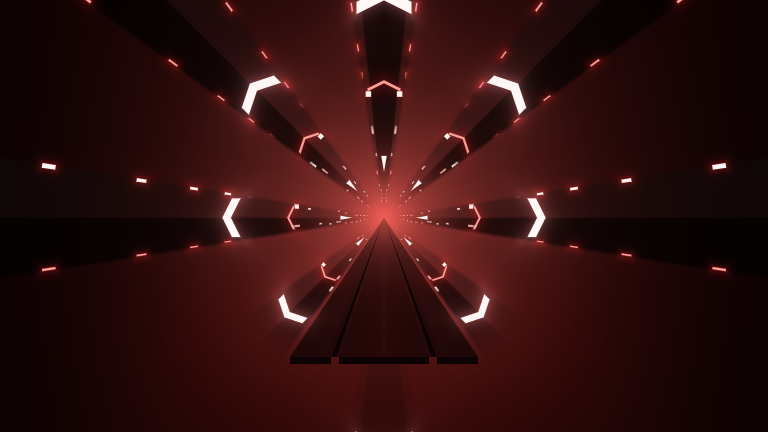
Give the GLSL for this background, as a WebGL 1 fragment shader.

```glsl
precision highp float;
// Red light tunnel: eight dark spokes with glowing chevrons and a plank runway.

uniform vec2 u_resolution;

const vec2 VANISH = vec2(0.0, -0.004);     // vanishing point, from the centre
const float SECTOR = 0.7853982;            // angle between spokes
const float HALF_ANGLE = 0.157;            // half opening of a spoke
const float HAZE_REACH = 0.245;
const vec3 DEEP_RED = vec3(0.092, 0.008, 0.008);
const vec3 HAZE_RED = vec3(0.73, 0.31, 0.285);
const vec3 PLANK = vec3(0.095, 0.018, 0.018);
const vec3 PLANK_FRONT = vec3(0.045, 0.008, 0.01);
const vec3 LAMP_WHITE = vec3(1.0, 0.97, 0.96);
const vec3 LAMP_PINK = vec3(1.0, 0.62, 0.6);
const vec3 LAMP_RED = vec3(0.95, 0.12, 0.1);
const float DOT_STEP = 0.487;              // lamp spacing in inverse radius
const float RUNWAY_END = -0.322;
const float FRONT_HEIGHT = 0.017;
const float GLINT_RATE = 6.0;              // glints per unit of log radius

float hash(vec2 p) {
  return fract(sin(dot(p, vec2(127.1, 311.7))) * 43758.5453);
}

float fill(float d, float px) {
  return clamp(0.5 - d / px, 0.0, 1.0);
}

float boxDist(vec2 p, vec2 halfSize) {
  vec2 d = abs(p) - halfSize;
  return length(max(d, 0.0)) + min(max(d.x, d.y), 0.0);
}

// Arrow pointing along +x with its tip at size
float chevronDist(vec2 q, float size, float thick) {
  float bend = q.x - size * (1.0 - 0.5 * abs(q.y) / size) + thick;
  return boxDist(vec2(bend * 0.9, q.y), vec2(thick, 0.12 * size));
}

// Coverage of a plank whose sides converge on the vanishing point
float plank(float x, float y, float inner, float outer, float px) {
  return fill(max(inner * y - x, x - outer * y), px);
}

void main() {
  float px = 1.0 / u_resolution.y;
  vec2 p = (gl_FragCoord.xy - 0.5 * u_resolution) * px - VANISH;
  float r = max(length(p), 0.001);
  float haze = exp(-r / HAZE_REACH);

  // Hazy walls, darker toward the sides
  vec3 wall = DEEP_RED + HAZE_RED * haze;
  float floorTint = smoothstep(0.05, -0.35, p.y);
  wall += vec3(0.035, -0.012, -0.012) * floorTint * smoothstep(0.9, 0.3, r);
  wall *= 1.0 - 0.5 * smoothstep(0.4, 0.95, abs(p.x));
  vec3 col = wall;

  // Spoke coordinates: 0 is the top, 4 the bottom, mirrored left to right
  float angle = atan(abs(p.x), p.y);
  float n = floor(angle / SECTOR + 0.5);
  float local = angle - n * SECTOR;
  vec2 q = r * vec2(cos(local), sin(local));
  bool upright = n < 0.5 || n > 3.5;
  bool lower = n > 2.5;

  // Two-toned spokes, fading into the haze and the floor
  float pale = upright ? smoothstep(0.10, 0.115, abs(local))
                       : fill(q.y, 2.0 * px);
  float spoke = fill((abs(local) - HALF_ANGLE) * r, 0.006 + px);
  spoke *= smoothstep(0.015, 0.24, r);
  if (lower) spoke *= n > 3.5 ? 0.3 : 1.0 - smoothstep(0.25, 0.45, r);
  vec3 spokeColor = wall * mix(0.32, 0.62, pale) + vec3(0.025, 0.018, 0.018) * pale;
  col = mix(col, spokeColor, spoke);

  // Runway of three planks
  float depth = -p.y;
  float ax = abs(p.x);
  float inRunway = fill(RUNWAY_END - p.y, px) * step(0.0, depth);
  float nearness = smoothstep(0.0, 0.33, depth);
  vec3 top = mix(wall * 0.72, PLANK, sqrt(nearness));
  top += vec3(0.06, 0.012, 0.012) * (1.0 - ax / max(0.7 * depth, 0.001)) * nearness;
  float center = plank(ax, depth, -1.0, 0.324, px);
  float side = plank(ax, depth, 0.381, 0.676, px);
  float gap = plank(ax, depth, 0.324, 0.381, px);
  col = mix(col, top, max(center, side) * inRunway);
  col = mix(col, top * 0.35, gap * inRunway);
  float rim = fill(abs(ax - 0.333 * depth) - 0.008 * depth, px);
  float seam = fill(ax - 0.004 * depth, px);
  col += vec3(0.22, 0.065, 0.06) * (rim + 0.6 * seam) * inRunway * (1.0 - 0.6 * nearness);

  // Front faces of the planks
  float faceY = p.y - RUNWAY_END + 0.5 * FRONT_HEIGHT;
  float face = fill(abs(faceY) - 0.5 * FRONT_HEIGHT, px);
  float edge = -RUNWAY_END;
  face *= max(plank(ax, edge, -1.0, 0.324, px), plank(ax, edge, 0.381, 0.676, px));
  col = mix(col, PLANK_FRONT, face);

  // Chevrons: large white, then thin pink, then a slim spike
  float size = n > 3.5 ? 0.555 : 0.53 / (1.0 + 0.21 * n);
  float big = chevronDist(q, size, 0.024 * size);
  float small = chevronDist(q, 0.6 * size, 0.006 * size);
  float visible = n > 3.5 ? 0.0 : 1.0;
  float bigVisible = n > 3.5 ? 0.45 : 1.0;
  float halo = max(big, 0.0);
  col += bigVisible * (vec3(0.2, 0.13, 0.13) * exp(-halo * 70.0)
       + vec3(0.06, 0.03, 0.03) * exp(-halo * 18.0));
  col = mix(col, LAMP_WHITE, fill(big, px) * bigVisible);
  col += LAMP_RED * 0.22 * exp(-max(small, 0.0) * 90.0) * visible;
  col = mix(col, LAMP_PINK, fill(small, px) * visible);
  float along = (q.x - 0.2 * size) / (0.07 * size);
  float spike = max(abs(q.y) - 0.012 * size * along, abs(along - 0.5) * 0.07 * size - 0.035 * size);
  col = mix(col, LAMP_WHITE, fill(spike, px) * visible);

  // Bright square beside the thin chevron
  float squareSide = upright ? abs(q.y) : -q.y;
  float square = boxDist(vec2(q.x - 0.54 * size, squareSide - 0.068 * size), vec2(0.012 * size));
  col = mix(col, LAMP_WHITE, fill(square, px) * visible);

  // Lamps along the spoke edges, evenly spaced in depth
  float cell = (1.0 / r - 0.08 - 0.11 * n) / DOT_STEP;
  float radial = (fract(cell + 0.5) - 0.5) * DOT_STEP * r * r;
  float across = (abs(local) - HALF_ANGLE + 0.005) * r;
  float wide = n > 1.5 && local < 0.0 ? 0.007 : 0.0035;
  float lamp = boxDist(vec2(radial, across), vec2(0.02, wide) * r);
  float lampOn = lower ? 0.0 : smoothstep(0.3, 0.36, r);
  col += LAMP_RED * 0.3 * exp(-max(lamp, 0.0) * 130.0) * lampOn;
  col = mix(col, mix(LAMP_PINK, LAMP_WHITE, step(0.005, wide)), fill(lamp, px) * lampOn);

  // Scattered glints near the vanishing point
  float k = log(r) * GLINT_RATE;
  vec2 seed = vec2(floor(k), n + 9.0 * step(0.0, local));
  float glintAngle = mix(0.09, 0.155, hash(seed + 3.0));
  vec2 offset = r * vec2((fract(k) - 0.5) / GLINT_RATE, abs(local) - glintAngle);
  vec2 glintSize = r * vec2(mix(0.012, 0.05, hash(seed + 7.0)), 0.012);
  float glint = fill(boxDist(offset, glintSize), px) * step(0.35, hash(seed));
  glint *= visible * smoothstep(0.025, 0.05, r) * (1.0 - smoothstep(0.2, 0.23, r));
  col = mix(col, mix(LAMP_PINK, LAMP_WHITE, hash(seed + 5.0)), glint * 0.85);

  // Core glow
  col += vec3(0.12, 0.05, 0.045) * exp(-r * r * 300.0);
  gl_FragColor = vec4(clamp(col, 0.0, 1.0), 1.0);
}
```
